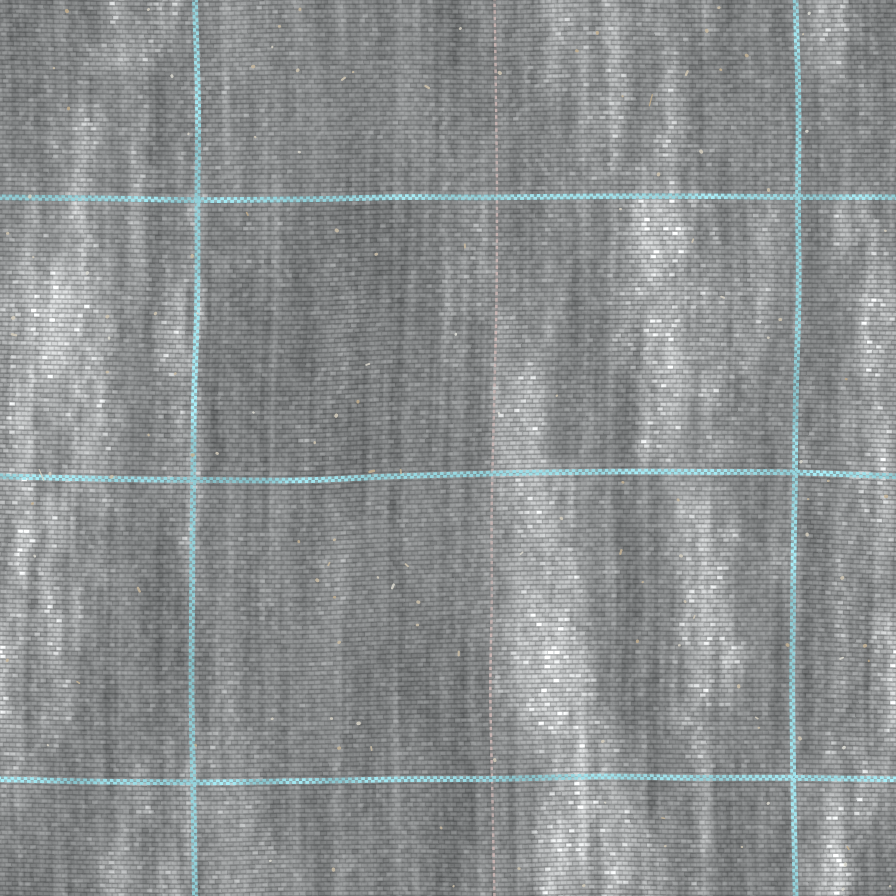
This texture is drawn by a Shadertoy shader. Its source:

```glsl
const float TAU = 6.2831853;
const float STITCHES = 136.0;            // stitch pairs along a marker yarn
const vec2 THREADS = vec2(144.0, 192.0); // woven dashes across and down
const vec3 CYAN = vec3(0.60, 0.88, 0.92);
const vec3 PINK = vec3(0.82, 0.73, 0.72);
const vec3 STRAW = vec3(0.76, 0.67, 0.53);
const vec3 CHALK = vec3(0.88, 0.88, 0.85);

float hash(vec2 p) {
    vec3 q = fract(vec3(p.xyx) * 0.1031);
    q += dot(q, q.yzx + 33.33);
    return fract((q.x + q.y) * q.z);
}

// Value noise that wraps after freq cells
float noise(vec2 uv, vec2 freq, float seed) {
    vec2 p = uv * freq, i = floor(p), f = fract(p);
    f = f * f * (3.0 - 2.0 * f);
    vec2 a = mod(i, freq) + seed, b = mod(i + 1.0, freq) + seed;
    return mix(mix(hash(a), hash(vec2(b.x, a.y)), f.x),
               mix(hash(vec2(a.x, b.y)), hash(b), f.x), f.y);
}

float wrapped(float d) {
    return fract(d + 0.5) - 0.5;
}

float band(float d, float halfWidth, float aa) {
    return 1.0 - smoothstep(halfWidth - aa, halfWidth + aa, abs(d));
}

// Two staggered rows of stitches
float doubleYarn(float across, float along, float aa) {
    float stagger = clamp(across / aa, -1.0, 1.0);
    float stitch = smoothstep(-0.6, 0.3, sin(TAU * along * STITCHES) * stagger);
    return band(across, 0.0032, aa) * mix(0.38, 1.0, stitch);
}

float singleYarn(float across, float along, float aa) {
    float stitch = smoothstep(-0.5, 0.4, sin(TAU * along * STITCHES));
    return band(across, 0.0014, aa) * mix(0.2, 0.95, stitch);
}

// Gentle sag of the cloth
vec2 sag(vec2 uv) {
    float dip = 0.005 * cos(TAU * (uv.x - 0.24)) * (0.6 + 0.4 * cos(TAU * (uv.y - 0.4)));
    float lean = 0.0035 * cos(TAU * (uv.y - 0.78));
    vec2 wobble = vec2(noise(uv, vec2(3, 9), 5.0), noise(uv, vec2(9, 3), 9.0)) - 0.5;
    return uv + vec2(-lean, dip) + 0.003 * wobble;
}

// Crisp horizontal dashes, each of its own tone, offset on every other row
float weaveShade(vec2 p, float shine, float aa) {
    vec2 q = p * THREADS;
    q.x += 0.5 * mod(floor(q.y), 2.0);
    vec2 f = fract(q) - 0.5, soft = aa * THREADS;
    float dash = mix(0.45, 1.0, band(f.x, 0.38, soft.x)) * band(f.y, 0.32, soft.y);
    float tone = hash(mod(floor(q), THREADS) + 211.0);
    float sparkle = smoothstep(0.86, 1.0, tone) * dash;
    return (dash - 0.5) * (0.095 + 0.09 * shine) + (tone - 0.5) * (0.07 + 0.06 * shine)
         + sparkle * (0.03 + 0.17 * shine);
}

// Long threads running down the cloth
float threadStreaks(vec2 p) {
    return 0.07 * (noise(p, vec2(72, 2), 101.0) - 0.5)
         + 0.07 * (noise(p, vec2(144, 4), 151.0) - 0.5)
         + 0.07 * (noise(p, vec2(256, 9), 181.0) - 0.5);
}

float clothShade(vec2 uv, vec2 p, float aa) {
    // Dull panel between the left cyan yarn and the pink yarn
    float dull = smoothstep(0.20, 0.24, p.x) * (1.0 - smoothstep(0.52, 0.62, p.x));
    float dark = dull * smoothstep(0.44, 0.50, p.y) * (1.0 - smoothstep(0.76, 0.79, p.y));
    float calmTop = smoothstep(0.76, 0.80, p.y) * smoothstep(0.18, 0.26, p.x);

    // Worn, shiny vertical folds
    float folds = 0.50 * noise(uv, vec2(14, 3), 17.0) + 0.30 * noise(uv, vec2(32, 8), 41.0)
                + 0.20 * noise(uv, vec2(80, 30), 73.0);
    float shine = smoothstep(0.44, 0.84, folds) * (1.0 - 0.62 * dull) * (1.0 - 0.4 * calmTop);
    float shadow = 1.0 - smoothstep(0.18, 0.50, folds);
    float grain = noise(uv, vec2(256, 320), 307.0) - 0.5;

    return 0.513 - 0.030 * dark - 0.050 * shadow + 0.22 * shine
         + threadStreaks(p) + weaveShade(p, shine, aa) + 0.07 * grain;
}

// Scattered crumbs and stalks: rgb colour, a coverage
vec4 debris(vec2 uv, float count, float chance, vec2 size, float seed, float aa) {
    vec2 id = floor(uv * count) + seed;
    vec2 centre = 0.25 + 0.5 * vec2(hash(id + 3.1), hash(id + 7.7));
    vec2 d = (fract(uv * count) - centre) / count;
    float angle = TAU * hash(id + 13.3);
    d = mat2(cos(angle), -sin(angle), sin(angle), cos(angle)) * d;
    vec2 extent = size * mix(0.5, 1.0, hash(id + 19.9));
    d.x -= clamp(d.x, -extent.x, extent.x);
    float cover = band(length(d), extent.y, aa) * step(hash(id), chance);
    return vec4(mix(STRAW, CHALK, hash(id + 29.5)), cover * 0.85);
}

void mainImage(out vec4 fragColor, in vec2 fragCoord) {
    vec2 uv = fragCoord / iResolution.xy;
    float aa = 0.6 / iResolution.y;
    vec2 p = sag(uv);
    vec3 colour = clothShade(uv, p, aa) + vec3(-0.007, 0.002, 0.005);

    // Marker yarns
    float rows[3] = float[3](0.130, 0.469, 0.779);
    float columns[2] = float[2](0.217, 0.888);
    float cyan = 0.0;
    for (int i = 0; i < 3; i++) cyan = max(cyan, doubleYarn(wrapped(p.y - rows[i]), p.x, aa));
    for (int i = 0; i < 2; i++) cyan = max(cyan, doubleYarn(wrapped(p.x - columns[i]), p.y, aa));
    float pink = singleYarn(wrapped(p.x - 0.551), p.y, aa);
    float fade = noise(uv, vec2(24), 401.0);
    colour = mix(colour, PINK, pink * mix(0.7, 1.0, fade));
    colour = mix(colour, CYAN + 0.14 * (fade - 0.5), cyan * mix(0.8, 1.0, fade));

    // Litter, from small crumbs to long stalks
    for (int i = 0; i < 3; i++) {
        float k = float(i);
        vec2 size = vec2(0.0005 + 0.002 * k * k, 0.0020 - 0.0005 * k);
        vec4 bit = debris(uv, 44.0 - 16.0 * k, 0.06 - 0.022 * k, size, 500.0 + 90.0 * k, aa);
        colour = mix(colour, bit.rgb, bit.a);
    }
    fragColor = vec4(clamp(colour, 0.0, 1.0), 1.0);
}
```
